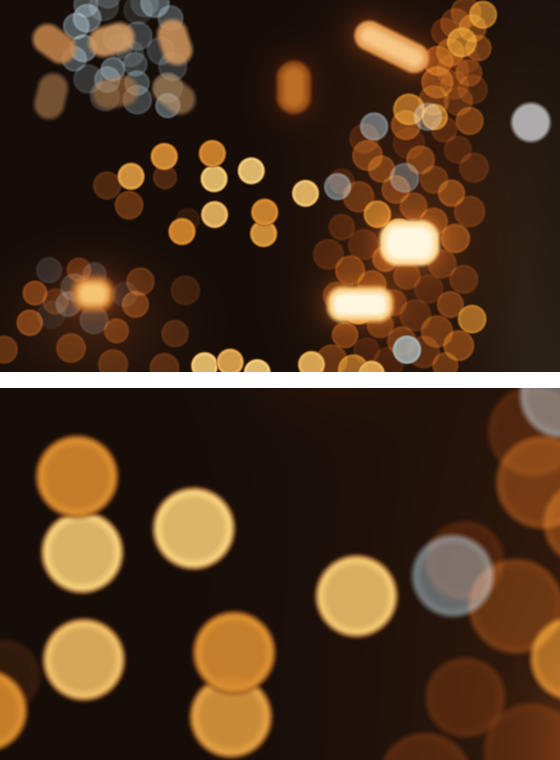
Top: the whole. Bottom: its middle third, enlarged.
Write a Shadertoy shader that draws this background.

```glsl
// Night bokeh: warm and silvery out-of-focus lights scattered over a dark brown scene.

float hash(float n) { return fract(sin(n * 127.1 + 3.7) * 43758.5453); }

// Evenly spread random point in -1..1, slightly jittered
vec2 spreadPoint(float i, float seed) {
    vec2 even = fract(vec2(0.7549, 0.5698) * i + vec2(hash(seed), hash(seed + 9.0)));
    vec2 jitter = vec2(hash(i + seed * 3.1), hash(i + seed * 5.3)) - 0.5;
    return even * 2.0 - 1.0 + 0.25 * jitter;
}

float capsule(vec2 p, vec2 halfAxis, float radius) {
    float t = clamp(dot(p, halfAxis) / max(dot(halfAxis, halfAxis), 1e-6), -1.0, 1.0);
    return length(p - halfAxis * t) - radius;
}

float roundBox(vec2 p, vec2 size, float radius) {
    vec2 q = abs(p) - size + radius;
    return length(max(q, 0.0)) + min(max(q.x, q.y), 0.0) - radius;
}

float coverage(float dist, float blur) { return 1.0 - smoothstep(-blur, blur, dist); }

// Lens disc with a slightly brighter rim
float lensDisc(float dist, float blur) {
    return coverage(dist, blur) * (0.84 + 0.16 * smoothstep(-0.011, -0.003, dist));
}

vec3 screenBlend(vec3 base, vec3 light) { return 1.0 - (1.0 - base) * (1.0 - light); }

// Translucent discs filling an ellipse-like patch
vec3 discPatch(vec3 col, vec2 p, vec2 centre, vec2 spread, int count, float radius, vec3 tint, float seed) {
    for (int i = 0; i < count; i++) {
        float n = float(i);
        vec2 pos = centre + spread * spreadPoint(n, seed);
        float power = mix(0.3, 1.0, hash(n + seed * 7.7));
        float size = radius * mix(0.88, 1.1, hash(n + seed * 2.3));
        col = screenBlend(col, tint * power * lensDisc(length(p - pos) - size, 0.004));
    }
    return col;
}

// Nearly opaque gold discs with a reddish fringe
vec3 goldDiscs(vec3 col, vec2 p, vec2 centre, vec2 spread, int count, float seed) {
    for (int i = 0; i < count; i++) {
        float n = float(i);
        float dist = length(p - centre - spread * spreadPoint(n, seed)) - 0.0355;
        vec3 gold = mix(vec3(0.84, 0.53, 0.16), vec3(0.97, 0.84, 0.51), hash(n + seed * 4.1));
        col = mix(col, vec3(0.48, 0.23, 0.07), 0.7 * coverage(dist - 0.002, 0.004));
        col = mix(col, gold, lensDisc(dist, 0.004));
    }
    return col;
}

// Curved swath of orange discs, wide below and narrow above
vec3 orangeSwath(vec3 col, vec2 p) {
    const int COUNT = 68;
    for (int i = 0; i < COUNT; i++) {
        float n = float(i);
        float height = 0.98 * pow((n + hash(n + 0.3)) / float(COUNT), 1.1);
        float middle = 1.07 + 0.17 * smoothstep(0.4, 0.9, height);
        float width = mix(0.2, 0.06, smoothstep(0.55, 0.8, height));
        vec2 pos = vec2(middle + width * (2.0 * fract(n * 0.618 + 0.2) - 1.0), height);
        float power = hash(n + 61.0);
        vec3 tint = mix(vec3(0.2, 0.07, 0.015), vec3(0.62, 0.3, 0.07), power);
        tint = mix(tint, vec3(0.8, 0.49, 0.14), step(0.87, power));
        float size = mix(0.035, 0.044, hash(n + 17.0));
        col = screenBlend(col, 0.85 * tint * lensDisc(length(p - pos) - size, 0.004));
    }
    return col;
}

// Row and column of softly smeared peach lights
vec3 peachSmears(vec3 col, vec2 p) {
    for (int i = 0; i < 6; i++) {
        float n = float(i);
        vec2 cell = vec2(mod(n, 3.0), floor(n / 3.0));
        vec2 pos = vec2(0.14, 0.885) + cell * vec2(0.163, -0.14);
        pos += 0.02 * (vec2(hash(n + 5.0), hash(n + 8.0)) - 0.5);
        float angle = 2.6 * hash(n + 21.0);
        float dist = capsule(p - pos, 0.022 * vec2(cos(angle), sin(angle)), 0.04);
        vec3 tint = mix(vec3(0.72, 0.44, 0.2), vec3(0.94, 0.75, 0.54), hash(n + 33.0));
        col = mix(col, tint, mix(0.85, 0.5, cell.y) * coverage(dist, 0.01));
    }
    return col;
}

// Bright lamp with warm halo and lighter core
vec3 lamp(vec3 col, float dist, vec3 edge, vec3 core, float blur) {
    col += 0.22 * edge * vec3(1.0, 0.6, 0.3) * exp(-max(dist, 0.0) * 35.0);
    vec3 tint = mix(edge, core, smoothstep(0.0, 0.03, -dist));
    return mix(col, tint, coverage(dist, blur));
}

vec3 backdrop(vec2 p) {
    vec3 col = mix(vec3(0.085, 0.05, 0.032), vec3(0.155, 0.12, 0.08), smoothstep(1.2, 1.45, p.x) * (1.0 - 0.7 * p.y));
    vec2 right = (p - vec2(1.12, 0.4)) / vec2(0.25, 0.45);
    vec2 left = (p - vec2(0.25, 0.13)) / vec2(0.2, 0.15);
    col += vec3(0.13, 0.058, 0.016) * exp(-dot(right, right));
    return col + vec3(0.13, 0.06, 0.018) * exp(-dot(left, left));
}

void mainImage(out vec4 fragColor, in vec2 fragCoord) {
    vec2 p = fragCoord / iResolution.y;
    vec3 orange = vec3(0.5, 0.23, 0.06), silver = vec3(0.34, 0.41, 0.44), cream = vec3(1.0, 0.97, 0.88);
    vec3 col = backdrop(p);

    // Scattered lights
    col = discPatch(col, p, vec2(0.34, 0.86), vec2(0.15, 0.16), 26, 0.037, silver, 2.0);
    col = discPatch(col, p, vec2(0.24, 0.22), vec2(0.14, 0.08), 7, 0.036, silver * 0.55, 4.0);
    col = discPatch(col, p, vec2(0.32, 0.13), vec2(0.28, 0.15), 13, 0.037, orange, 6.0);
    col = discPatch(col, p, vec2(0.42, 0.45), vec2(0.14, 0.1), 4, 0.036, orange * 0.8, 8.0);
    col = peachSmears(col, p);
    col = orangeSwath(col, p);
    col = discPatch(col, p, vec2(1.08, 0.52), vec2(0.16, 0.18), 4, 0.04, silver * 1.2, 11.0);
    col = goldDiscs(col, p, vec2(0.58, 0.48), vec2(0.25, 0.13), 10, 13.0);
    col = goldDiscs(col, p, vec2(0.8, 0.01), vec2(0.28, 0.025), 5, 15.0);

    // Large lamps
    col = lamp(col, capsule(p - vec2(1.053, 0.874), vec2(0.06, -0.03), 0.04), vec3(0.88, 0.58, 0.29), vec3(0.97, 0.78, 0.52), 0.007);
    col = lamp(col, capsule(p - vec2(0.79, 0.765), vec2(0.0, 0.025), 0.046), vec3(0.54, 0.27, 0.07), vec3(0.74, 0.43, 0.15), 0.008);
    col = lamp(col, roundBox(p - vec2(1.101, 0.347), vec2(0.08, 0.061), 0.05), vec3(0.98, 0.82, 0.53), cream, 0.008);
    col = lamp(col, roundBox(p - vec2(0.968, 0.182), vec2(0.088, 0.047), 0.04), vec3(0.97, 0.77, 0.44), cream, 0.01);
    col = lamp(col, roundBox(p - vec2(0.25, 0.21), vec2(0.054, 0.044), 0.04), vec3(0.82, 0.5, 0.2), vec3(0.97, 0.77, 0.46), 0.014);
    col = mix(col, vec3(0.68, 0.67, 0.67), coverage(length(p - vec2(1.427, 0.671)) - 0.052, 0.008));
    col = mix(col, vec3(0.65, 0.69, 0.69), lensDisc(length(p - vec2(1.094, 0.06)) - 0.038, 0.004));
    fragColor = vec4(clamp(col, 0.0, 1.0), 1.0);
}
```
